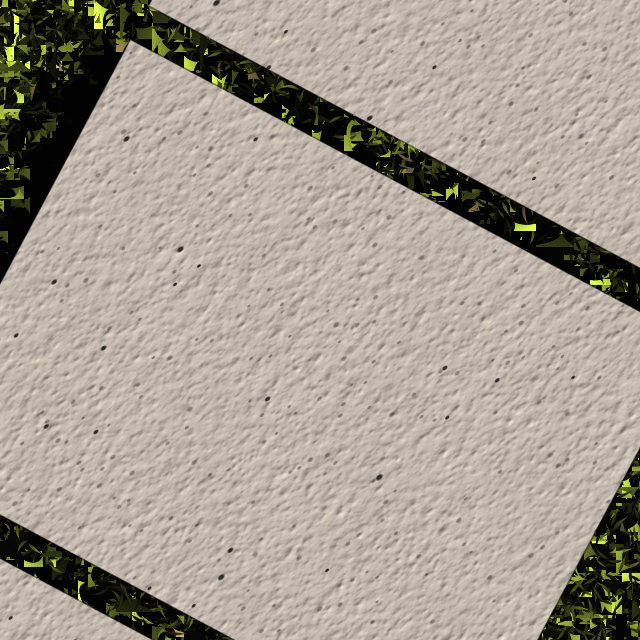
Reproduce this texture procedurally as a Shadertoy shader.

```glsl
// Tilted concrete paving slabs with grass in the joints, under hard low sun.
// Slabs are a repeated box distance; relief and pits come from cellular noise,
// grass from layered grids of tapered blades, shadow from the shifted slab box.

const float TILT = 0.4904;                       // slab rotation, radians
const vec2 CORNER = vec2(0.204, 0.9375);         // upper left corner of the main slab
const vec2 SLAB_HALF = vec2(0.501, 0.375);
const float PITCH = 0.811;                       // slab height plus joint
const vec2 SHADOW_SHIFT = vec2(-0.052, 0.020);   // in slab axes

const vec3 CONCRETE = vec3(0.757, 0.715, 0.672);
const vec3 PIT = vec3(0.13, 0.115, 0.10);
const vec3 SOIL = vec3(0.014, 0.014, 0.012);
const vec3 GREEN = vec3(0.47, 0.53, 0.17);
const vec3 STRAW = vec3(0.50, 0.43, 0.27);

const vec2 GRAIN_DIR = vec2(0.77, 0.64);         // direction of the surface streaks
const float GRAIN_STRETCH = 0.68;
const float RELIEF = 1.05;
const int BLADE_LAYERS = 5;
const float BLADE_GRID = 40.0;
const float BLADE_LENGTH = 0.0155;               // half length
const float BLADE_WIDTH = 0.0027;                // half width

vec3 hash3(vec2 p) {
    vec3 q = fract(p.xyx * vec3(0.1031, 0.1030, 0.0973));
    q += dot(q, q.yxz + 33.33);
    return fract((q.xxy + q.yzz) * q.zyx);
}

vec2 toSlab(vec2 p) {
    float c = cos(TILT), s = sin(TILT);
    p -= CORNER;
    return vec2(c * p.x - s * p.y, s * p.x + c * p.y);
}

// Signed distance to a column of slabs, in slab axes
float slabDistance(vec2 q) {
    q += vec2(-SLAB_HALF.x, SLAB_HALF.y);
    q.y -= PITCH * round(q.y / PITCH);
    vec2 d = abs(q) - SLAB_HALF;
    return max(d.x, d.y);
}

float sunlight(vec2 q) {
    return smoothstep(-0.003, 0.005, slabDistance(q - SHADOW_SHIFT));
}

// Slope towards the light of a field of cellular bumps
float bumpSlope(vec2 g) {
    vec2 base = floor(g);
    float slope = 0.0;
    for (int j = -1; j <= 1; j++)
    for (int i = -1; i <= 1; i++) {
        vec2 cell = base + vec2(i, j);
        vec3 h = hash3(cell);
        vec2 d = g - cell - h.xy;
        slope += (h.z - 0.3) * d.y * exp(-4.0 * dot(d, d));
    }
    return slope;
}

// Sparse oval holes, at most one per cell
float pits(vec2 g, float grid, float share, float radius) {
    g *= grid;
    vec2 cell = floor(g);
    vec3 h = hash3(cell + 71.0);
    float size = radius * grid * mix(0.65, 1.2, fract(h.z * 97.0));
    vec2 d = (g - cell - 0.25 - 0.5 * h.xy) / size;
    return step(h.z, share) * smoothstep(1.4, 0.5, length(d * vec2(1.0, 1.15)));
}

vec3 concrete(vec2 p) {
    vec2 light = vec2(GRAIN_DIR.y, -GRAIN_DIR.x);
    vec2 g = vec2(dot(p, GRAIN_DIR) * GRAIN_STRETCH, dot(p, light));
    float slope = 0.7 * bumpSlope(g * 78.0) + bumpSlope(g * 145.0 + 19.0)
                + 0.45 * bumpSlope(g * 250.0 + 43.0);
    float shade = RELIEF * slope;
    shade = shade < 0.0 ? 1.25 * shade : 0.75 * shade;
    float mottle = 0.012 * sin(p.x * 23.0 + 2.0 * sin(p.y * 17.0)) * sin(p.y * 29.0);
    vec3 col = CONCRETE * (1.0 + shade + mottle);
    col = mix(col, PIT, 0.40 * pits(g + 0.37, 62.0, 0.09, 0.0030));
    return mix(col, PIT, 0.92 * pits(g, 30.0, 0.06, 0.0036));
}

vec3 grass(vec2 p, float px) {
    vec3 col = SOIL * (0.4 + 0.6 * sunlight(toSlab(p)));
    for (int k = 0; k < BLADE_LAYERS; k++) {
        vec2 shift = vec2(0.37, 0.61) * float(k) + 5.0;
        vec2 base = floor(p * BLADE_GRID + shift);
        for (int j = -1; j <= 1; j++)
        for (int i = -1; i <= 1; i++) {
            vec2 cell = base + vec2(i, j);
            vec3 h = hash3(cell + 37.0 * float(k));
            vec3 tint = hash3(cell + 37.0 * float(k) + 113.0);
            vec2 root = (cell + h.xy - shift) / BLADE_GRID;
            float a = 6.2832 * h.z;
            vec2 dir = vec2(cos(a), sin(a));
            vec2 d = p - root;
            float t = dot(d, dir) / (BLADE_LENGTH * mix(0.6, 1.0, tint.x));
            float side = dot(d, vec2(-dir.y, dir.x)) + (tint.y - 0.5) * 0.006 * t * t;
            float taper = (1.0 - t * t) * (0.8 - 0.35 * t);
            float cover = smoothstep(px, -px, abs(side) - BLADE_WIDTH * taper);
            float glow = pow(tint.z, 2.3) * (0.8 + 0.3 * t) * sunlight(toSlab(root));
            vec3 blade = mix(GREEN, STRAW, step(0.88, tint.x));
            col = mix(col, SOIL * 0.7 + blade * glow, cover);
        }
    }
    return col;
}

void mainImage(out vec4 fragColor, in vec2 fragCoord) {
    float px = 1.0 / iResolution.y;
    vec2 p = fragCoord * px;
    float d = slabDistance(toSlab(p));
    // Narrow dark seam where grass meets stone
    vec3 joint = grass(p, 0.7 * px) * smoothstep(0.0, 0.006, d + 0.002);
    vec3 col = mix(joint, concrete(p), smoothstep(px, -px, d));
    fragColor = vec4(clamp(col, 0.0, 1.0), 1.0);
}
```
